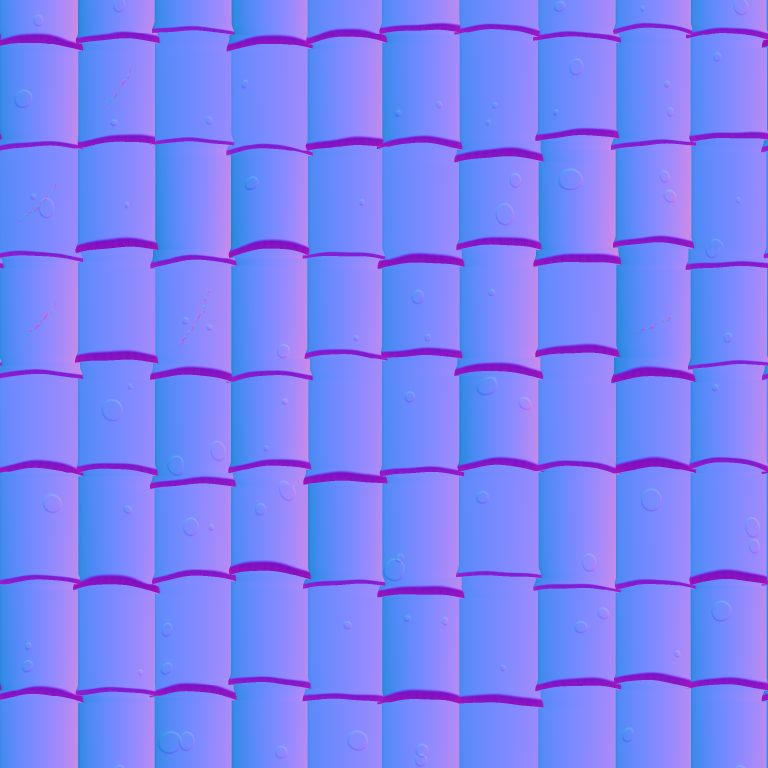
Reproduce this texture map procedurally as a WebGL 2 fragment shader.

```glsl
#version 300 es
precision highp float;
// Tangent-space normal map of overlapping curved clay roof tiles with dents and cracks.

uniform vec2 u_resolution;
out vec4 outColor;

const vec2 GRID = vec2(10.0, 7.0);   // tiles across and down
const float ROW_PHASE = 0.67;        // height of the first lip, in rows
const float TAU = 6.2831853;

// Random value per tile; wraps so the map repeats seamlessly.
float hash(vec2 tile, float seed) {
    vec2 cell = mod(tile, GRID);
    return fract(sin(dot(cell, vec2(12.99, 78.23)) + seed * 37.72) * 4375.85);
}

// Height of a tile's arched lower edge, in rows; u runs 0..1 across it.
float lowerEdge(vec2 tile, float u) {
    float side = 2.0 * u - 1.0;
    float phase = TAU * hash(tile, 2.0);
    float arch = mix(0.025, 0.065, hash(tile, 3.0)) * (1.0 - side * side);
    float wobble = 0.007 * sin(5.0 * u + phase) + 0.003 * sin(12.0 * u + 2.0 * phase);
    float tilt = 0.03 * (hash(tile, 4.0) - 0.5) * side;
    return tile.y + ROW_PHASE + 0.23 * (hash(tile, 1.0) - 0.5) + arch + wobble + tilt - 0.04;
}

// Returns the row of the visible tile and the height above its lower edge.
vec2 findRow(float column, float y, float u) {
    float row = floor(y - ROW_PHASE);
    if (y < lowerEdge(vec2(column, row), u)) row -= 1.0;
    else if (y >= lowerEdge(vec2(column, row + 1.0), u)) row += 1.0;
    return vec2(row, y - lowerEdge(vec2(column, row), u));
}

// Tiles widen downwards and bulge at the lip.
float flare(float column, float y, float u) {
    float above = findRow(column, y, u).y;
    return 0.03 * (1.0 - above) + 0.035 * (1.0 - smoothstep(0.02, 0.11, above));
}

// Seam on the left of a column, pushed by the tiles on both sides.
float seam(float column, float y) {
    float shift = 0.05 * (hash(vec2(column, 0.0), 5.0) - 0.5);
    return column + shift + flare(column - 1.0, y, 1.0) - flare(column, y, 0.0);
}

// Slope of one thin elliptical dent rim.
vec2 dentSlope(vec2 p, vec2 tile, float seed) {
    vec2 center = vec2(mix(0.15, 0.85, hash(tile, seed)), mix(0.2, 1.1, hash(tile, seed + 1.0)));
    float size = hash(tile, seed + 2.0);
    float radius = mix(0.03, 0.14, size * size);
    vec2 offset = (p - center) * vec2(mix(0.85, 1.35, hash(tile, seed + 3.0)), 1.0);
    float rim = (length(offset) - radius) / 0.011;
    float present = step(hash(tile, seed + 4.0), 0.55);
    return present * 0.26 * exp(-rim * rim) * offset / max(length(offset), 0.001);
}

// Slope of a jagged curved crack on a few tiles.
vec2 crackSlope(vec2 p, vec2 tile) {
    if (hash(tile, 30.0) > 0.1) return vec2(0.0);
    float angle = mix(0.4, 1.3, hash(tile, 31.0));
    vec2 axis = vec2(cos(angle), sin(angle));
    vec2 q = p - vec2(0.5, 0.7);
    q = vec2(dot(q, axis), dot(q, vec2(-axis.y, axis.x)));
    float bend = 0.35 * q.x * q.x + 0.012 * sin(23.0 * q.x) + 0.006 * sin(61.0 * q.x);
    float halfLength = mix(0.3, 0.6, hash(tile, 32.0));
    float width = 0.02 * (1.0 - smoothstep(0.4, 1.0, abs(q.x) / halfLength));
    float across = q.y - bend + 0.04;
    float mask = 1.0 - smoothstep(0.4 * width, width + 0.001, abs(across));
    float chip = hash(floor(p * 45.0), 33.0) - 0.45;
    return mask * vec2(1.3 * chip + 14.0 * across, -0.9 * chip);
}

vec3 tileNormal(vec2 uv) {
    vec2 p = uv * GRID;
    float column = floor(p.x);
    if (p.x < seam(column, p.y)) column -= 1.0;
    else if (p.x >= seam(column + 1.0, p.y)) column += 1.0;
    float left = seam(column, p.y);
    float u = clamp((p.x - left) / (seam(column + 1.0, p.y) - left), 0.0, 1.0);
    vec2 found = findRow(column, p.y, u);
    vec2 tile = vec2(column, found.x);
    float above = found.y;
    float side = 2.0 * u - 1.0;

    // Barrel-shaped face, each tile curved and leaning differently.
    float curve = mix(0.28, 0.62, hash(tile, 6.0)) * mix(1.08, 0.9, above);
    float lean = 0.16 * (hash(tile, 7.0) - 0.5) - 0.04;
    vec2 slope = vec2(lean + curve * (0.85 * side + 0.15 * side * side * side), 0.085);
    slope.x -= 0.12 * (1.0 - smoothstep(0.0, 0.04, u));

    // Surface wear, in square units.
    vec2 local = vec2(u, above * GRID.x / GRID.y);
    for (int i = 0; i < 2; i++) slope += dentSlope(local, tile, 10.0 + 6.0 * float(i));
    slope += crackSlope(local, tile);

    // Steep rounded lip with fine vertical grain.
    float weight = hash(tile, 8.0);
    float thickness = mix(0.035, 0.085, weight) * (1.0 + 0.12 * sin(4.0 * u + TAU * weight));
    float grain = 0.018 * sin(110.0 * u) * sin(47.0 * u + TAU * weight);
    float lipX = mix(0.11, -0.09, above / thickness) + 0.25 * pow(side, 5.0);
    vec2 lipSlope = vec2(lipX + grain, mix(-0.76, -0.87, weight) + grain);
    slope = mix(lipSlope, slope, smoothstep(0.72, 1.1, above / thickness));

    slope /= max(1.0, length(slope) / 0.95);
    return vec3(slope, sqrt(1.0 - dot(slope, slope)));
}

void main() {
    // Average nine samples for smooth edges.
    vec3 color = vec3(0.0);
    for (int i = 0; i < 9; i++) {
        vec2 jitter = (vec2(i % 3, i / 3) - 1.0) / 3.0;
        color += tileNormal((gl_FragCoord.xy + jitter) / u_resolution) * 0.5 + 0.5;
    }
    outColor = vec4(color / 9.0, 1.0);
}
```
